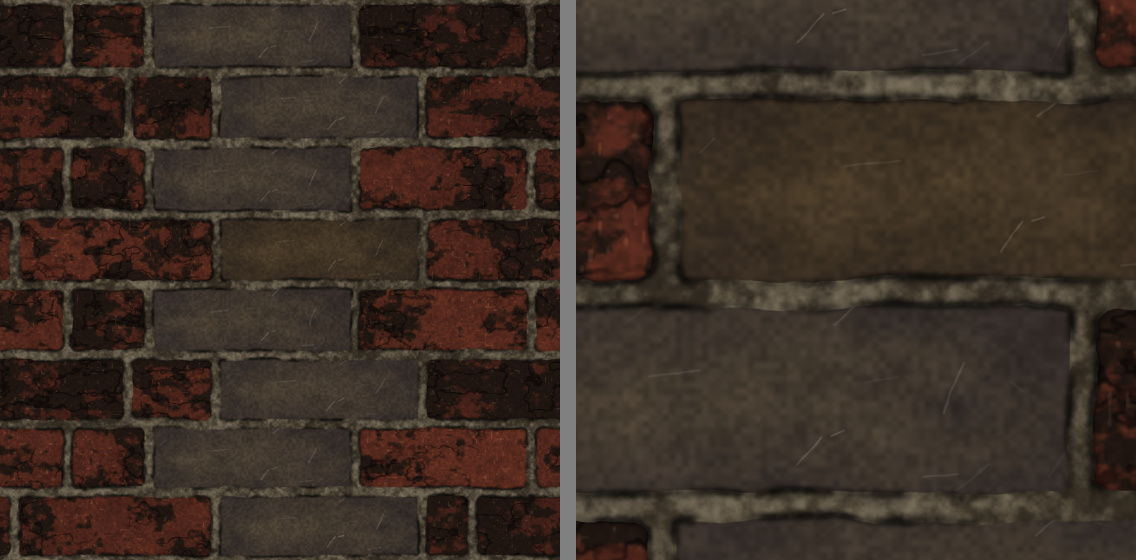
Left: the whole. Right: its middle third, enlarged.
Write a WebGL 2 fragment shader that draws this texture.

```glsl
#version 300 es
precision highp float;
// Old brick wall of eight courses: sooty rust-red bricks around a column of
// smooth grey-brown ones. Joint positions per course give each brick a rounded
// distance field; tiling value noise adds soot, cracks, grain and worn edges.

uniform vec2 u_resolution;
out vec4 fragColor;

const float COURSES = 8.0;
const vec2 HALF_JOINT = vec2(0.0085, 0.0088);
const vec3 RUST = vec3(0.37, 0.175, 0.125);
const vec3 DEEP_RED = vec3(0.24, 0.115, 0.09);
const vec3 SOOT = vec3(0.10, 0.075, 0.058);
const vec3 GREY = vec3(0.205, 0.173, 0.160);
const vec3 WARM_GREY = vec3(0.295, 0.253, 0.200);
const vec3 MORTAR_DARK = vec3(0.20, 0.170, 0.130);
const vec3 MORTAR_LIGHT = vec3(0.44, 0.40, 0.33);

float hash(vec2 p) {
    vec3 q = fract(p.xyx * 0.1031);
    q += dot(q, q.yzx + 33.33);
    return fract((q.x + q.y) * q.z);
}

// Value noise that tiles over the unit square for whole frequencies
float noise(vec2 uv, vec2 freq) {
    vec2 p = uv * freq, i = floor(p), f = fract(p);
    f = f * f * (3.0 - 2.0 * f);
    vec2 a = mod(i, freq), b = mod(i + 1.0, freq);
    return mix(mix(hash(a), hash(vec2(b.x, a.y)), f.x),
               mix(hash(vec2(a.x, b.y)), hash(b), f.x), f.y);
}

float fbm(vec2 uv, vec2 freq) {
    float sum = 0.0, amp = 0.533;
    for (int i = 0; i < 4; i++) {
        sum += amp * noise(uv, freq);
        freq *= 2.0;
        amp *= 0.5;
    }
    return sum;
}

// Upright joints of a course, left to right; the grey brick lies from y to z
vec4 jointsOf(float course) {
    if (mod(course, 2.0) < 0.5) return vec4(0.121, 0.266, 0.635, 0.948);
    float first = mod(course, 4.0) < 2.0 ? 0.229 : 0.027;
    return vec4(first, 0.386, 0.754, course > 6.5 ? 0.844 : first);
}

// Depth inside a brick, positive within, with rounded corners
float brickDepth(vec2 toJoint, float radius) {
    vec2 inset = toJoint - HALF_JOINT;
    return min(min(inset.x, inset.y), radius - length(max(radius - inset, 0.0)));
}

// Faint straight scratches scattered over a face of the given size
float scratches(vec2 p, vec2 size, float pixel) {
    float mark = 0.0;
    for (float i = 0.0; i < 16.0; i++) {
        vec2 start = size * vec2(hash(vec2(i, 3.0)), hash(vec2(i, 8.0)));
        float angle = mix(-0.9, 1.1, hash(vec2(i, 15.0)));
        vec2 run = vec2(cos(angle), sin(angle)) * mix(0.008, 0.035, hash(vec2(i, 21.0)));
        vec2 q = p - start;
        float d = length(q - run * clamp(dot(q, run) / dot(run, run), 0.0, 1.0));
        mark = max(mark, (1.0 - smoothstep(0.0, 0.0006 + pixel, d)) * hash(vec2(i, 30.0)));
    }
    return mark;
}

vec3 redBrick(vec2 uv, vec2 id, float depth) {
    vec2 p = uv + vec2(hash(id), hash(id + 17.0));
    float tone = hash(id + 5.0);
    float cloud = fbm(p, vec2(9.0, 13.0));
    float pits = fbm(p, vec2(56.0, 64.0));
    float crack = 1.0 - smoothstep(0.0, 0.06, abs(fbm(p, vec2(26.0, 34.0)) - 0.5));
    vec3 color = mix(DEEP_RED, RUST, clamp(0.75 - 0.6 * tone + (pits - 0.4) * 1.2, 0.0, 1.0));
    float stain = cloud + (pits - 0.5) * 0.9 + (tone - 0.5) * 0.2;
    stain += 0.12 * exp(-depth / 0.008);
    color = mix(color, SOOT, 0.9 * smoothstep(0.46, 0.70, stain));
    color *= 1.0 - 0.5 * crack * smoothstep(0.35, 0.6, cloud);
    return color + 0.10 * smoothstep(0.80, 1.0, noise(p, vec2(190.0))) * vec3(1.0, 0.75, 0.55);
}

vec3 greyBrick(vec2 p, vec2 size, vec2 id, float pixel) {
    vec2 u = p / size;
    float blotch = fbm(p, vec2(24.0, 34.0));
    float glow = exp(-dot((u - vec2(0.27, 0.55)) * vec2(5.0, 2.8), (u - vec2(0.27, 0.55)) * vec2(5.0, 2.8)))
               + exp(-dot((u - vec2(0.64, 0.5)) * vec2(4.5, 2.5), (u - vec2(0.64, 0.5)) * vec2(4.5, 2.5)));
    vec3 color = mix(GREY, WARM_GREY, clamp(glow * 0.7 + (blotch - 0.5) * 1.1, 0.0, 1.0));
    color *= 0.9 + 0.2 * fbm(p + hash(id), vec2(50.0));
    if (id.y == 3.0) color *= vec3(0.98, 0.92, 0.78);
    return color + 0.12 * scratches(p, size, pixel);
}

void main() {
    vec2 uv = gl_FragCoord.xy / u_resolution;
    float pixel = 1.0 / min(u_resolution.x, u_resolution.y);

    // Uneven bedding: courses sag slightly and edges wander
    vec2 wander = vec2(fbm(uv, vec2(22.0)), fbm(uv + 0.37, vec2(18.0))) - 0.5;
    vec2 wall = vec2(uv.x, 1.0 - uv.y) + wander * vec2(0.008, 0.010);
    wall.y -= 0.009 * sin(3.14159 * wall.y);
    float line = wall.y * COURSES;
    float course = mod(floor(line), COURSES);

    // Which brick, and how deep inside it
    vec4 joints = jointsOf(course);
    float slot = mod(dot(step(joints, vec4(wall.x)), vec4(1.0)), 4.0);
    vec2 id = vec2(slot, course);
    bool isGrey = wall.x > joints.y && wall.x < joints.z;
    vec4 gap = abs(fract(wall.x - joints + 0.5) - 0.5);
    vec2 toJoint = vec2(min(min(gap.x, gap.y), min(gap.z, gap.w)), (0.5 - abs(fract(line) - 0.5)) / COURSES);
    float depth = brickDepth(toJoint, isGrey ? 0.004 : 0.010);
    depth += (fbm(uv, vec2(80.0)) - 0.5) * (isGrey ? 0.002 : 0.005);

    // Face and sandy mortar
    vec2 local = vec2(wall.x - joints.y, (1.0 - fract(line)) / COURSES);
    vec3 face = isGrey ? greyBrick(local, vec2(joints.z - joints.y, 1.0 / COURSES), id, pixel)
                       : redBrick(uv, id, depth);
    float sand = 0.55 * fbm(uv, vec2(120.0)) + 0.45 * fbm(uv, vec2(20.0));
    vec3 mortar = mix(MORTAR_DARK, MORTAR_LIGHT, smoothstep(0.28, 0.75, sand));
    vec3 color = mix(mortar, face, smoothstep(-pixel, pixel, depth));

    // Broken shadow along the edges, then overall grain
    float edge = exp(-pow((depth + 0.001) / 0.003, 2.0));
    color *= 1.0 - 0.65 * edge * smoothstep(0.3, 0.65, fbm(uv + 0.61, vec2(30.0)));
    color *= 0.87 + 0.26 * noise(uv, vec2(256.0));
    fragColor = vec4(color, 1.0);
}
```
